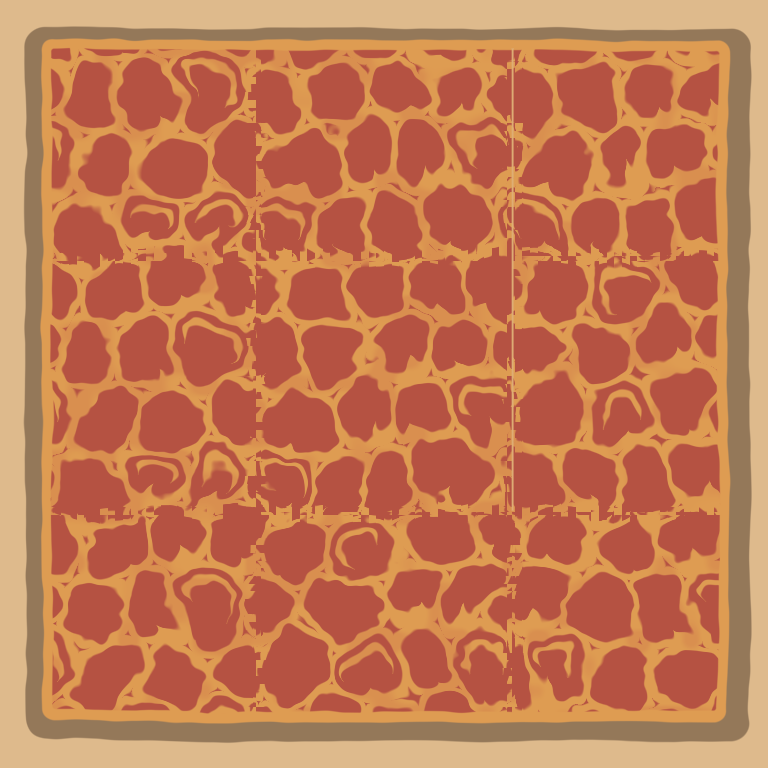
Write a three.js fragment shader that draws this texture.

```glsl
varying vec2 vUv;

#define TILES 3.0
#define CELLS 4.0
#define JITTER 0.52
#define GROUT 0.052
#define SLIVER 0.05
#define ROUNDING 0.28
#define NOTCH 0.19
#define ARCH_SHARE 0.2
#define WOBBLE 0.006
#define SOFT 0.0012

const vec3 SAND = vec3(0.87, 0.73, 0.55);
const vec3 SHADOW = vec3(0.58, 0.47, 0.35);
const vec3 FRAME = vec3(0.87, 0.61, 0.32);
const vec3 OCHRE = vec3(0.85, 0.56, 0.31);
const vec3 RED = vec3(0.71, 0.32, 0.26);

float hash(vec2 p) {
  return fract(sin(dot(p, vec2(127.1, 311.7))) * 43758.5453);
}

float noise(vec2 p) {
  vec2 i = floor(p), f = fract(p);
  f = f * f * (3.0 - 2.0 * f);
  return mix(mix(hash(i), hash(i + vec2(1.0, 0.0)), f.x),
             mix(hash(i + vec2(0.0, 1.0)), hash(i + 1.0), f.x), f.y);
}

vec2 noise2(vec2 p) {
  return vec2(noise(p), noise(p + 37.0)) - 0.5;
}

float smoothMin(float a, float b, float k) {
  float h = max(k - abs(a - b), 0.0) / k;
  return min(a, b) - h * h * k * 0.25;
}

float roundBox(vec2 p, vec2 halfSize, float radius) {
  vec2 q = abs(p) - halfSize + radius;
  return length(max(q, 0.0)) + min(max(q.x, q.y), 0.0) - radius;
}

float fill(float d, float soft) {
  return smoothstep(soft, -soft, d);
}

// Cell identity repeats from tile to tile, apart from the tile's own seed
vec2 cellId(vec2 cell, float seed) {
  return mod(cell, CELLS) + seed * 17.0;
}

vec2 cellCentre(vec2 cell, float seed) {
  vec2 id = cellId(cell, seed);
  float stagger = 0.5 * mod(cell.y, 2.0) - 0.25;
  vec2 jitter = vec2(hash(id + 3.1), hash(id + 8.7)) - 0.5;
  return cell + 0.5 + vec2(stagger, 0.0) + JITTER * jitter;
}

// Share of red at p: rounded, notched cells between ochre veins
float stones(vec2 p, float seed) {
  vec2 base = floor(p), nearest = base, centre = p;
  float best = 100.0;
  for (int j = -1; j <= 1; j++) {
    for (int i = -1; i <= 1; i++) {
      vec2 cell = base + vec2(float(i), float(j));
      vec2 c = cellCentre(cell, seed);
      float d = dot(p - c, p - c);
      if (d < best) { best = d; nearest = cell; centre = c; }
    }
  }
  float edge = 1.0;
  for (int j = -2; j <= 2; j++) {
    for (int i = -2; i <= 2; i++) {
      if (i == 0 && j == 0) continue;
      vec2 c = cellCentre(nearest + vec2(float(i), float(j)), seed);
      float d = dot(0.5 * (centre + c) - p, normalize(c - centre));
      edge = smoothMin(edge, d, ROUNDING);
    }
  }

  // Heart-like notch on the lower side, tilted per cell
  vec2 id = cellId(nearest, seed);
  float angle = 1.3 * (hash(id + 5.3) - 0.5);
  vec2 q = mat2(cos(angle), -sin(angle), sin(angle), cos(angle)) * (p - centre);
  float depth = NOTCH * smoothstep(0.1, 0.5, hash(id + 1.9));
  float body = edge - depth * exp(-9.0 * abs(q.x)) * smoothstep(0.0, -0.25, q.y);

  float soft = SOFT * TILES * CELLS;
  float red = max(fill(GROUT - body, soft), fill(edge + SLIVER, soft));

  // Some cells hold a second arch inside
  float arch = abs(edge - 0.2) - 0.045 * smoothstep(-0.2, 0.05, q.y);
  float hasArch = step(hash(id + 6.4), ARCH_SHARE) * step(-0.2, q.y);
  return red * (1.0 - hasArch * fill(arch, soft));
}

void main() {
  vec2 uv = vUv;
  vec2 wobbled = uv + WOBBLE * (noise2(uv * 11.0) + 0.5 * noise2(uv * 40.0));

  // Sand ground, shadow and frame
  float shadow = roundBox(wobbled - vec2(0.505, 0.4995), vec2(0.472, 0.4635), 0.026);
  float frame = roundBox(wobbled - vec2(0.5015, 0.504), vec2(0.4465, 0.444), 0.016);
  float field = roundBox(wobbled - vec2(0.5015, 0.5045), vec2(0.4335, 0.4305), 0.004);
  vec3 color = mix(SAND, SHADOW, fill(shadow, SOFT));
  color = mix(color, FRAME, fill(frame, SOFT));

  // Stones, with ragged breaks along the tile seams
  vec2 seam = abs(fract(uv * TILES + 0.5) - 0.5);
  float ragged = smoothstep(0.05, 0.0, min(seam.x, seam.y));
  vec2 jag = vec2(hash(floor(uv.yy * 100.0)), hash(floor(uv.xx * 100.0) + 9.0)) - 0.5;
  float seed = floor(3.0 * hash(floor(uv * TILES) + 2.0));
  vec2 p = uv * TILES * CELLS + 0.3 * noise2(uv * 24.0) + 0.1 * noise2(uv * 75.0);
  p += 0.35 * ragged * jag;
  vec3 vein = mix(FRAME, OCHRE, smoothstep(0.5, 0.75, noise(uv * 30.0)));
  color = mix(color, mix(vein, RED, stones(p, seed)), fill(field, SOFT));

  // Pale hairline on the right seam
  float hairline = roundBox(uv - vec2(0.6675, 0.636), vec2(0.0012, 0.301), 0.0);
  color = mix(color, mix(FRAME, SAND, 0.6), fill(hairline, SOFT));

  gl_FragColor = vec4(color, 1.0);
}
```
